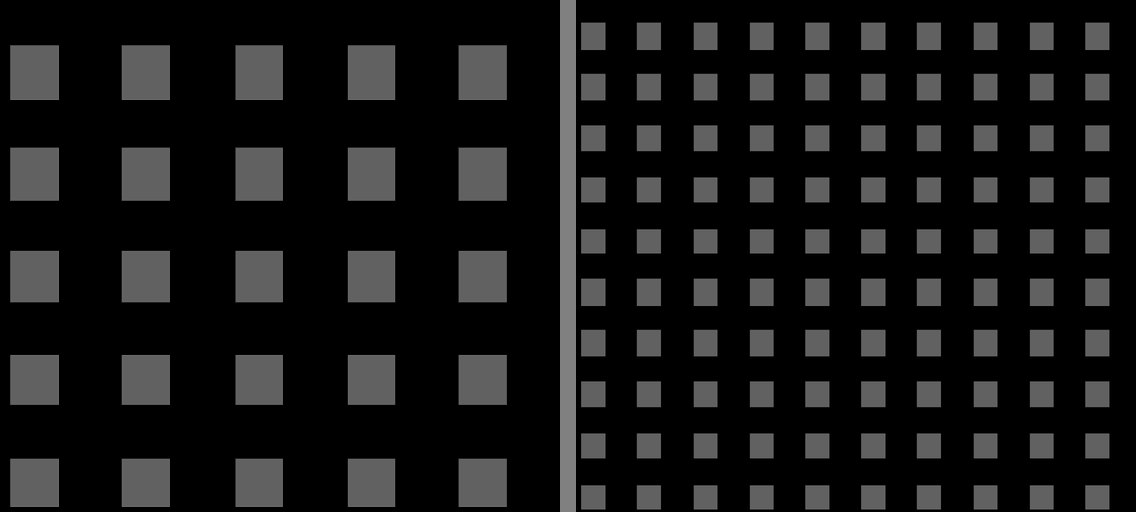
Left, the tile; right, the same tile 2 across and 2 down.
Reproduce this pattern procedurally as a Shadertoy shader.

```glsl
// Five by five grid of flat grey blocks on black, with slightly uneven rows and columns.

const float TAU = 6.2831853;
const vec2 REPEATS = vec2(5.0);
const vec3 BACKGROUND = vec3(0.0);
const vec3 BLOCK_GREY = vec3(0.38);
const vec3 RIM_GREY = vec3(0.41);
const float RIM_WIDTH = 0.0021; // in canvas heights

// Signed distance to an axis-aligned box
float boxDistance(vec2 p, vec2 halfSize) {
    vec2 q = abs(p) - halfSize;
    return length(max(q, 0.0)) + min(max(q.x, q.y), 0.0);
}

// Block centre within its cell; the drift is periodic over the grid
vec2 blockCentre(vec2 phase) {
    float driftX = 0.0062 * cos(phase.x - 3.76) + 0.0038 * cos(2.0 * phase.x + 0.22);
    float driftY = 0.0078 * (1.0 - cos(phase.y));
    return vec2(0.3105 + driftX, 0.2849 + driftY);
}

// Half size in cell units; blocks grow taller toward the top row
vec2 blockHalfSize(vec2 cell, vec2 phase) {
    return vec2(0.2142 + 0.0033 * cos(phase.x), 0.2358 + 0.0078 * cell.y);
}

// Antialiased coverage of the inside of a distance field
float coverage(float dist, float pixel) {
    return clamp(0.5 - dist / pixel, 0.0, 1.0);
}

void mainImage(out vec4 fragColor, in vec2 fragCoord) {
    // Whole repeats wrap at the canvas edges
    vec2 grid = fragCoord / iResolution.xy * REPEATS;
    vec2 cell = mod(floor(grid), REPEATS);
    vec2 phase = TAU * cell / REPEATS;

    // Distances are measured in canvas heights
    vec2 cellSize = vec2(iResolution.x / iResolution.y, 1.0) / REPEATS;
    vec2 local = (fract(grid) - blockCentre(phase)) * cellSize;
    float dist = boxDistance(local, blockHalfSize(cell, phase) * cellSize);
    float pixel = 1.0 / iResolution.y;

    // Flat face with a faint lighter rim
    vec3 block = mix(RIM_GREY, BLOCK_GREY, coverage(dist + RIM_WIDTH, pixel));
    vec3 color = mix(BACKGROUND, block, coverage(dist, pixel));
    fragColor = vec4(color, 1.0);
}
```
